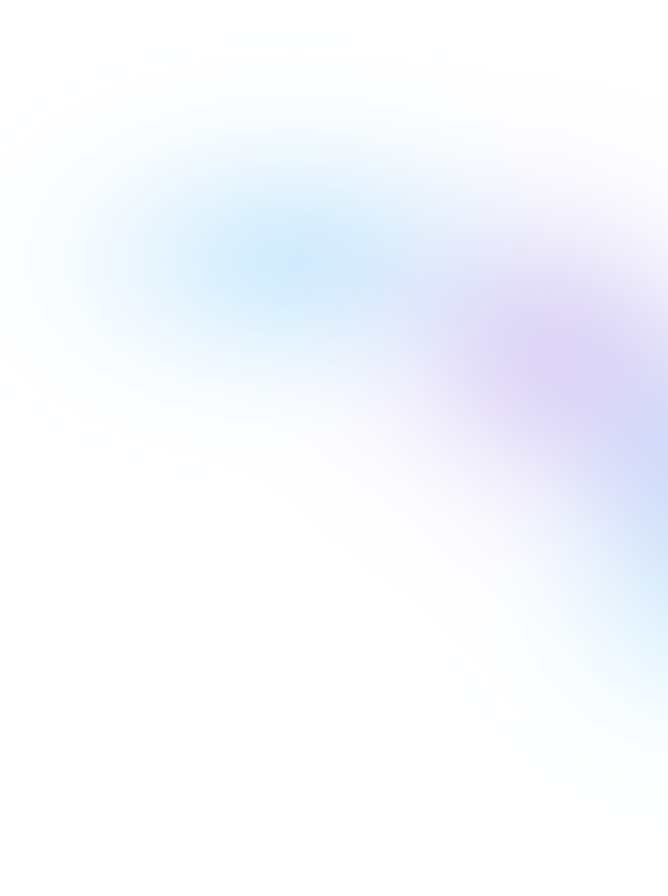
Give the GLSL for this background, as a WebGL 1 fragment shader.

```glsl
precision highp float;

uniform vec2 u_resolution;

const vec3 PAPER = vec3(1.0);

// Glow colours at full strength
const vec3 SKY    = vec3(0.830, 0.930, 0.992);
const vec3 LILAC  = vec3(0.890, 0.850, 0.970);
const vec3 INDIGO = vec3(0.855, 0.890, 0.985);
const vec3 AQUA   = vec3(0.900, 0.972, 0.996);

// Glow centres and spreads, as fractions of the canvas
const vec2 SKY_CENTER    = vec2(0.435, 0.711);
const vec2 SKY_SPREAD    = vec2(0.185, 0.086);
const vec2 LILAC_CENTER  = vec2(0.822, 0.607);
const vec2 LILAC_SPREAD  = vec2(0.152, 0.102);
const vec2 INDIGO_CENTER = vec2(1.045, 0.479);
const vec2 INDIGO_SPREAD = vec2(0.135, 0.105);
const vec2 AQUA_CENTER   = vec2(1.080, 0.323);
const vec2 AQUA_SPREAD   = vec2(0.148, 0.092);

// Elliptical Gaussian glow, returned as a multiplicative tint
vec3 glow(vec2 uv, vec2 center, vec2 spread, vec3 tint) {
    vec2 d = (uv - center) / spread;
    return mix(vec3(1.0), tint, exp(-0.5 * dot(d, d)));
}

void main() {
    vec2 uv = gl_FragCoord.xy / u_resolution;

    // Overlapping glows darken each other like layers of thin ink
    vec3 color = PAPER;
    color *= glow(uv, SKY_CENTER, SKY_SPREAD, SKY);
    color *= glow(uv, LILAC_CENTER, LILAC_SPREAD, LILAC);
    color *= glow(uv, INDIGO_CENTER, INDIGO_SPREAD, INDIGO);
    color *= glow(uv, AQUA_CENTER, AQUA_SPREAD, AQUA);

    gl_FragColor = vec4(color, 1.0);
}
```
